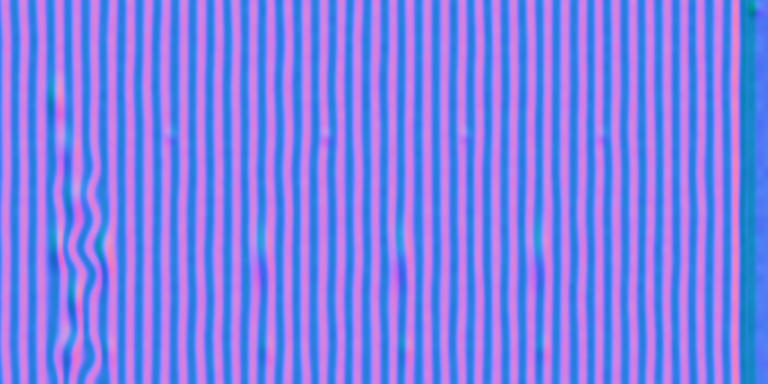
A WebGL 2 fragment shader for this texture map:

```glsl
#version 300 es
precision highp float;
// Tangent-space normal map of a ribbed panel: 43 vertical ribs, whose spacing
// tightens slightly to the right, end in a flat margin. Repeated dents, a worn
// band and faint noise bend the normal, which is then encoded as colour.

uniform vec2 u_resolution;
out vec4 fragColor;

const float TAU = 6.2831853;
const float FIRST_RIB = 0.0078;      // centre of the first right-facing slope
const float PITCH = 0.02319;         // rib spacing at the left
const float TIGHTEN = 0.000014;      // loss of spacing along the ribs
const float LAST_RIB = 42.0;
const float RIB_SLOPE = 0.70;
const float LAST_SLOPE = 0.91;
const float GROOVE_SLOPE = -0.84;    // edge between ribs and margin
const vec2 MARGIN_SLOPE = vec2(-0.38, -0.05);
const float WOBBLE = 0.06;           // sideways drift, in ribs
const float WORN_WOBBLE = 0.38;
const float GRAIN = 0.07;
const int DENT_COUNT = 4;
const float DENT_STEP = 8.0;         // ribs between dents
const float DENT_LAST = 30.4;
const float SPOT_OFFSET = 3.8;       // from a dent to its small spot, in ribs
const int WORN_COUNT = 6;

float hash(vec2 p) {
    vec3 q = fract(p.xyx * vec3(0.1031, 0.1030, 0.0973));
    q += dot(q, q.yzx + 33.33);
    return fract((q.x + q.y) * q.z);
}

// Smooth value noise in -1..1
float noise(vec2 p) {
    vec2 cell = floor(p), f = fract(p);
    f = f * f * (3.0 - 2.0 * f);
    float low = mix(hash(cell), hash(cell + vec2(1, 0)), f.x);
    float high = mix(hash(cell + vec2(0, 1)), hash(cell + vec2(1, 1)), f.x);
    return 2.0 * mix(low, high, f.y) - 1.0;
}

// Slope of a soft elliptical bump
vec2 bump(vec2 p, vec2 centre, vec2 radius, float height) {
    vec2 q = (p - centre) / radius;
    return height * q * exp(-dot(q, q));
}

// Rib coordinate: whole numbers lie on the right-facing slopes
float ribIndex(float x) {
    float u = x - FIRST_RIB;
    return 2.0 * u / (PITCH + sqrt(PITCH * PITCH - 4.0 * TIGHTEN * u));
}

void main() {
    vec2 uv = gl_FragCoord.xy / u_resolution;
    vec2 p = vec2(ribIndex(uv.x), uv.y);
    vec2 damage = vec2(0.0);
    float shift = WOBBLE * noise(vec2(p.x * 0.7, p.y * 9.0));

    // Dents and small spots, repeated across the ribs
    for (int k = 0; k < DENT_COUNT; k++) {
        float x = DENT_LAST - DENT_STEP * float(k) - (k == DENT_COUNT - 1 ? 0.9 : 0.0);
        vec2 centre = vec2(x, 0.33);
        damage += bump(p, centre, vec2(0.42, 0.065), 0.55);
        damage += bump(p, vec2(x + 0.3, 0.09), vec2(0.4, 0.03), 0.3);
        damage += bump(p, vec2(x + SPOT_OFFSET, 0.645), vec2(0.35, 0.018), 0.4);
        vec2 q = (p - centre) / vec2(0.8, 0.09);
        shift += 0.22 * q.y * exp(-dot(q, q));
    }

    // Worn band near the left, stronger towards the bottom
    float worn = smoothstep(2.0, 3.0, p.x) * (1.0 - smoothstep(4.5, 6.5, p.x));
    worn *= 1.0 - smoothstep(0.35, 0.8, p.y);
    shift += WORN_WOBBLE * worn * noise(vec2(p.x * 0.8 + 7.0, p.y * 14.0));
    for (int k = 0; k < WORN_COUNT; k++) {
        float row = float(k);
        vec2 centre = vec2(3.4 + 1.5 * (hash(vec2(row, 5.0)) - 0.5), 0.74 - 0.13 * row);
        damage += bump(p, centre, vec2(0.5, 0.045), 0.5);
    }

    // Rounded square wave of the ribs, fading where too fine to resolve
    float wave = cos(TAU * (p.x + shift));
    wave *= 1.35 - 0.35 * wave * wave;
    wave *= 1.0 - smoothstep(0.5, 1.0, fwidth(p.x));
    float slope = mix(RIB_SLOPE, LAST_SLOPE, smoothstep(LAST_RIB - 0.4, LAST_RIB, p.x));
    vec2 normal = vec2(slope * wave, 0.0) + damage;

    // Groove and flat margin at the right
    float flatPart = smoothstep(0.979, 0.988, uv.x);
    vec2 edge = mix(vec2(GROOVE_SLOPE, 0.06), MARGIN_SLOPE, flatPart);
    edge += bump(uv, vec2(0.985, 0.975), vec2(0.009, 0.018), 0.5);
    normal = mix(normal, edge, smoothstep(0.963, 0.976, uv.x));

    // Surface grain
    vec2 grainPos = uv * vec2(90.0, 40.0);
    normal += GRAIN * vec2(noise(grainPos), noise(grainPos + 31.0)) * (0.5 + 0.5 * flatPart);

    float z = sqrt(max(1.0 - dot(normal, normal), 0.04));
    fragColor = vec4(0.5 + 0.5 * clamp(vec3(normal, z), -1.0, 1.0), 1.0);
}
```
